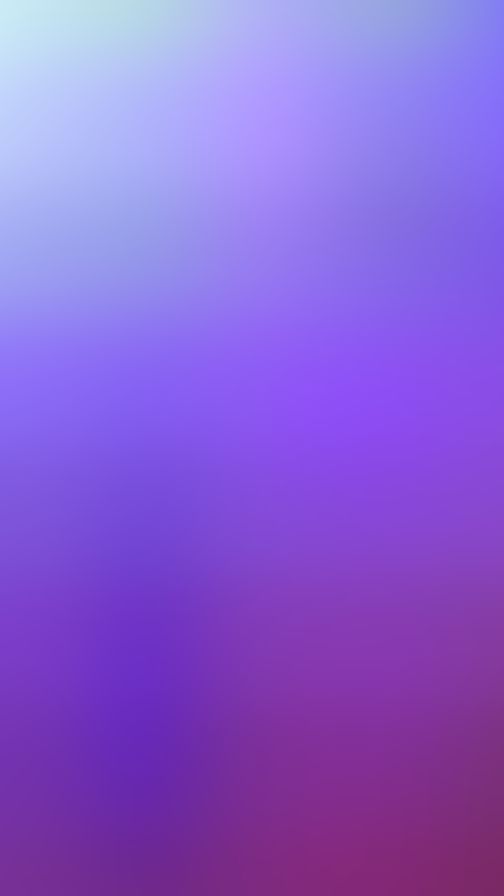
Reproduce this background procedurally as a Shadertoy shader.

```glsl
// Soft mesh gradient: pale blue upper left through violet to plum lower right.
#define STOPS 8
#define STOP_SHARPNESS 2.5
#define GLOW_STRENGTH 1.0

// Colour stops of the two sides, evenly spaced from bottom to top
const vec3 LEFT_SIDE[STOPS] = vec3[STOPS](
    vec3(0.47, 0.19, 0.58), vec3(0.45, 0.20, 0.68),
    vec3(0.49, 0.24, 0.79), vec3(0.49, 0.34, 0.86),
    vec3(0.55, 0.43, 0.98), vec3(0.63, 0.66, 0.95),
    vec3(0.75, 0.81, 0.99), vec3(0.80, 0.93, 0.97));
const vec3 RIGHT_SIDE[STOPS] = vec3[STOPS](
    vec3(0.47, 0.16, 0.38), vec3(0.47, 0.19, 0.46),
    vec3(0.52, 0.23, 0.61), vec3(0.53, 0.29, 0.80),
    vec3(0.54, 0.31, 0.89), vec3(0.49, 0.35, 0.91),
    vec3(0.53, 0.42, 0.99), vec3(0.51, 0.48, 0.97));

// Smooth blend of both vertical ramps, mixed across the canvas
vec3 sideGradient(vec2 uv) {
    vec3 sum = vec3(0.0);
    float total = 0.0;
    for (int i = 0; i < STOPS; i++) {
        float d = uv.y * float(STOPS - 1) - float(i);
        float weight = exp(-STOP_SHARPNESS * d * d);
        sum += weight * mix(LEFT_SIDE[i], RIGHT_SIDE[i], uv.x);
        total += weight;
    }
    return sum / total;
}

// Elliptical Gaussian tint; negative channels darken
vec3 glow(vec2 uv, vec2 centre, vec2 radius, vec3 tint) {
    vec2 d = (uv - centre) / radius;
    return GLOW_STRENGTH * tint * exp(-dot(d, d));
}

void mainImage(out vec4 fragColor, in vec2 fragCoord) {
    vec2 uv = fragCoord / iResolution.xy;
    vec3 color = sideGradient(uv);

    // Grey-green haze on the top edge
    color += glow(uv, vec2(0.79, 1.00), vec2(0.18, 0.07), vec3(0.01, 0.07, -0.09));
    color += glow(uv, vec2(0.29, 1.00), vec2(0.20, 0.07), vec3(0.00, 0.05, -0.07));

    // Lilac column and the dusky patches beside it
    color += glow(uv, vec2(0.53, 0.86), vec2(0.16, 0.22), vec3(0.05, -0.02, 0.02));
    color += glow(uv, vec2(0.79, 0.80), vec2(0.18, 0.10), vec3(-0.02, 0.00, -0.06));
    color += glow(uv, vec2(0.29, 0.74), vec2(0.18, 0.08), vec3(-0.01, 0.03, -0.03));

    // Bright violet centre
    color += glow(uv, vec2(0.70, 0.52), vec2(0.25, 0.13), vec3(0.015, -0.035, 0.06));

    // Indigo fold on the lower left
    color += glow(uv, vec2(0.29, 0.25), vec2(0.16, 0.30), vec3(-0.065, -0.045, 0.0));
    color += glow(uv, vec2(0.27, 0.17), vec2(0.15, 0.13), vec3(0.00, 0.00, 0.08));

    // Magenta floor on the lower right
    color += glow(uv, vec2(0.68, 0.08), vec2(0.25, 0.22), vec3(0.05, -0.015, 0.02));
    color += glow(uv, vec2(0.80, 0.20), vec2(0.20, 0.12), vec3(0.00, 0.00, 0.05));

    fragColor = vec4(clamp(color, 0.0, 1.0), 1.0);
}
```
